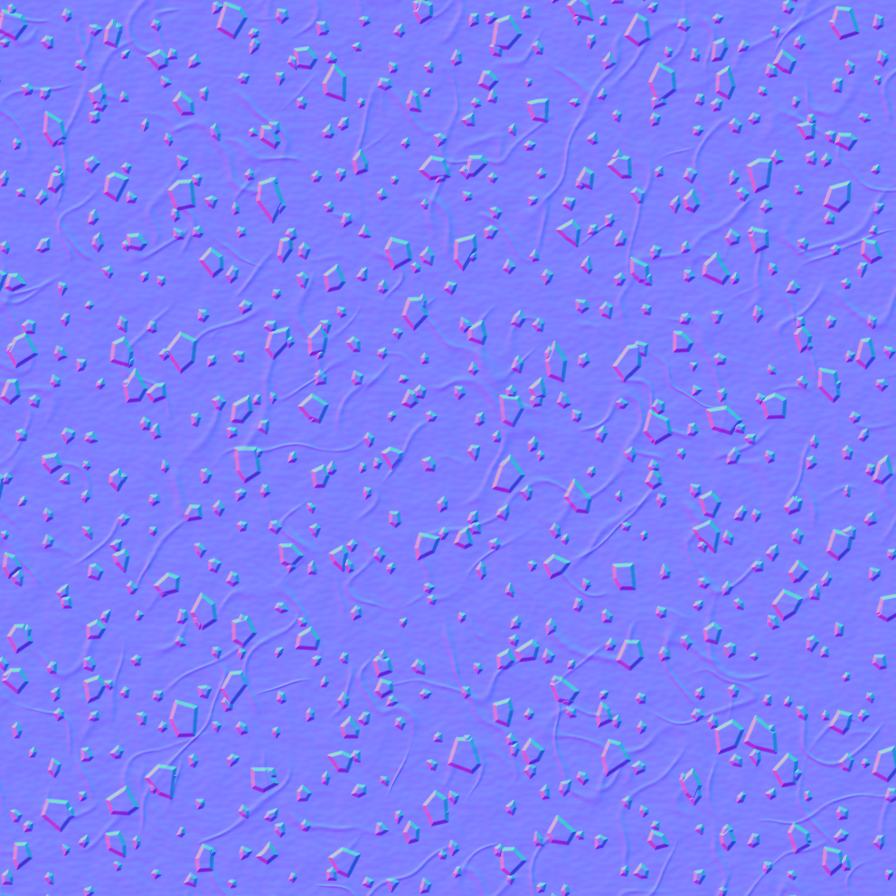
This texture map is drawn by a Shadertoy shader. Its source:

```glsl
const float TAU = 6.2832;
const int CORNERS = 5;

vec2 hash2(vec2 p) {
    vec3 q = fract(p.xyx * vec3(0.1031, 0.1030, 0.0973));
    q += dot(q, q.yzx + 33.33);
    return fract((q.xx + q.yz) * q.zy);
}

float gradientDot(vec2 cell, vec2 offset) {
    float angle = TAU * hash2(cell + 71.0).x;
    return dot(vec2(cos(angle), sin(angle)), offset);
}

float gradientNoise(vec2 p) {
    vec2 i = floor(p), f = fract(p);
    vec2 u = f * f * f * (f * (f * 6.0 - 15.0) + 10.0);
    vec2 e = vec2(1.0, 0.0);
    float low = mix(gradientDot(i, f), gradientDot(i + e, f - e), u.x);
    float high = mix(gradientDot(i + e.yx, f - e.yx), gradientDot(i + 1.0, f - 1.0), u.x);
    return mix(low, high, u.y);
}

// Irregular polygon corner: jittered angle and radius
vec2 corner(int index, vec2 seed, float radius) {
    int k = index % CORNERS;
    vec2 h = hash2(seed * 7.0 + float(k) * 19.0 + 5.0);
    float angle = TAU * (float(k) + 0.6 * h.x + seed.x * 0.37) / float(CORNERS);
    return radius * mix(0.55, 1.1, h.y) * vec2(0.9 * cos(angle), 1.1 * sin(angle));
}

// Signed distance to a stone outline
float stoneDistance(vec2 p, vec2 seed, float radius) {
    float nearest = 1.0, side = 1.0;
    vec2 a = corner(0, seed, radius);
    for (int i = 1; i <= CORNERS; i++) {
        vec2 b = corner(i, seed, radius);
        vec2 e = b - a, w = p - a;
        vec2 q = w - e * clamp(dot(w, e) / dot(e, e), 0.0, 1.0);
        nearest = min(nearest, dot(q, q));
        bvec3 crossing = bvec3(p.y >= a.y, p.y < b.y, e.x * w.y > e.y * w.x);
        if (all(crossing) || all(not(crossing))) side = -side;
        a = b;
    }
    return side * sqrt(nearest);
}

// Flat-topped stones scattered one per cell
float stones(vec2 p, float cells, vec2 radiusRange, float bevel, float salt) {
    vec2 home = floor(p * cells);
    float top = 0.0;
    for (int y = -1; y <= 1; y++)
    for (int x = -1; x <= 1; x++) {
        vec2 seed = home + vec2(x, y) + salt;
        vec2 h = hash2(seed);
        vec2 centre = (seed - salt + mix(vec2(0.08), vec2(0.92), h)) / cells;
        float radius = mix(radiusRange.x, radiusRange.y, hash2(seed + 43.0).x);
        vec2 d = p - centre;
        if (length(d) < 1.25 * radius + bevel)
            top = max(top, 1.0 - smoothstep(-bevel, bevel, stoneDistance(d, seed, radius)));
    }
    return top;
}

// Thin wandering ridges, broken up by a patchy mask
float creases(vec2 p, vec2 frequency, float width, float salt) {
    vec2 warp = vec2(gradientNoise(p * 17.0 + salt), gradientNoise(p * 17.0 - salt + 90.0));
    float line = gradientNoise((p + 0.022 * warp) * frequency + salt) / width;
    float mask = smoothstep(-0.05, 0.2, gradientNoise(p * 10.0 + salt * 1.7));
    return mask * exp(-line * line);
}

float surfaceHeight(vec2 p) {
    float rock = max(stones(p, 12.0, vec2(0.011, 0.021), 0.0025, 20.0),
                     0.8 * stones(p, 24.0, vec2(0.0045, 0.0085), 0.0022, 170.0));
    vec2 slanted = vec2(p.x - 0.5 * p.y, p.y + 0.3 * p.x);
    float ridge = creases(slanted, vec2(9.0, 6.0), 0.028, 13.0)
                + creases(p, vec2(10.0, 7.0), 0.030, 57.0)
                + 0.8 * creases(slanted, vec2(7.0, 11.0), 0.028, 131.0);
    float grain = 0.00028 * gradientNoise(p * vec2(95.0, 150.0))
                + 0.0007 * gradientNoise(p * 34.0 + 40.0);
    return 0.0042 * rock + 0.0009 * ridge * (1.0 - 0.7 * rock) + grain;
}

void mainImage(out vec4 fragColor, in vec2 fragCoord) {
    vec2 p = fragCoord / iResolution.y;
    vec2 e = vec2(max(0.0009, 0.5 / iResolution.y), 0.0);

    // Slope by central differences
    vec2 slope = vec2(surfaceHeight(p + e) - surfaceHeight(p - e),
                      surfaceHeight(p + e.yx) - surfaceHeight(p - e.yx)) / (2.0 * e.x);

    // Encode the normal, with the red axis mirrored
    vec3 normal = normalize(vec3(slope.x, -slope.y, 1.0));
    fragColor = vec4(0.5 + 0.5 * normal, 1.0);
}
```
